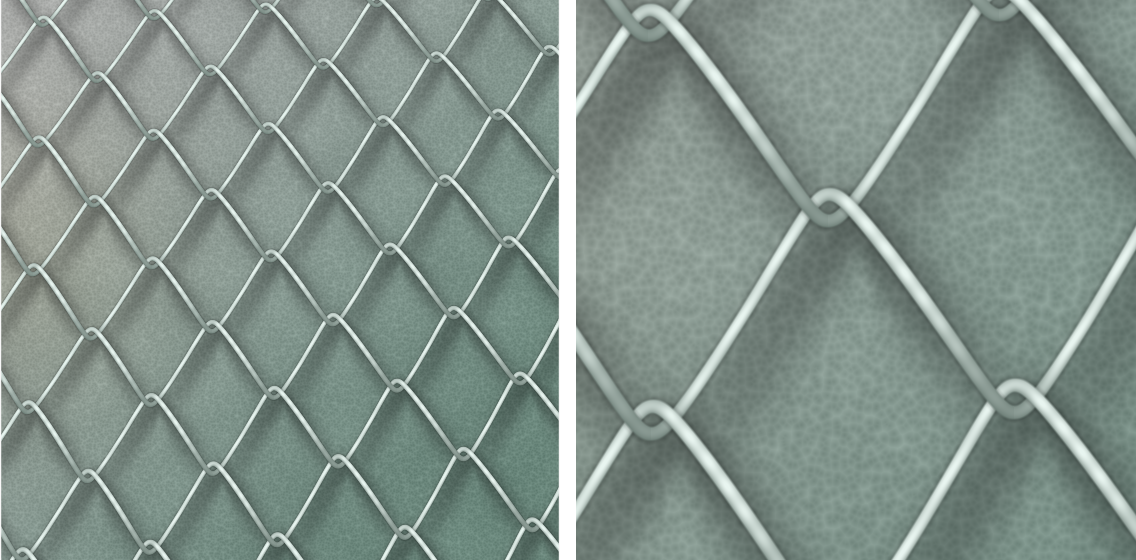
Left, the full canvas; right, a detail of the centre.
Write a three.js fragment shader that draws this pattern.

```glsl
// Chain-link fence of pale wire in front of a rough grey-green wall.
// Each wire is a rounded zigzag on a gently receding lattice, hooked to the next row;
// falling strands pass over rising ones, and the mesh casts soft arcs of shadow on the wall.
varying vec2 vUv;

const float TAU = 6.2831853;
const vec2 CELL = vec2(0.2122, 0.2362);   // size of one diamond at the lattice centre

vec2 hash2(vec2 p) {
  return fract(sin(vec2(dot(p, vec2(127.1, 311.7)), dot(p, vec2(269.5, 183.3)))) * 43758.5);
}

// Cellular noise: distance to the nearest scattered point
float cellular(vec2 p) {
  vec2 cell = floor(p), f = p - cell;
  float nearest = 2.0;
  for (int y = -1; y <= 1; y++)
    for (int x = -1; x <= 1; x++) {
      vec2 g = vec2(float(x), float(y));
      nearest = min(nearest, length(g + hash2(cell + g) - f));
    }
  return nearest;
}

// Canvas to lattice: x counts diamonds across, y counts them downwards
vec2 toLattice(vec2 uv) {
  vec2 p = vec2(uv.x - 0.483, 0.543 - uv.y);
  float det = CELL.x * (CELL.y + 0.034 * p.y) + 0.0124 * (0.0052 + 0.034 * p.x);
  return vec2(CELL.y * p.x - 0.0052 * p.y, CELL.x * p.y + 0.0124 * p.x) / det;
}

// Height of the zigzag: 1 at a peak, -1 at a valley
float zigzag(float x) {
  return asin(0.955 * cos(TAU * x)) / 1.27;
}

// Centre line of a wire; bend bows its strands
float wireLine(float x, float bend) {
  return 0.25 - 0.283 * zigzag(x) - bend * sin(TAU * x);
}

// Signed distance to the wire of one row (positive below it), and phase along it
vec2 wire(vec2 q, float row, float bend) {
  float x = q.x - 0.5 * row;
  float slope = (wireLine(x + 0.004, bend) - wireLine(x - 0.004, bend)) / 0.008;
  float drop = q.y - 0.5 * row - wireLine(x, bend);
  return vec2(drop / length(vec2(slope, 1.0) / CELL), fract(x));
}

// Blurred shadow of the mesh, deepest at the upper ends of the strands
float shadow(vec2 uv, float blur) {
  vec2 q = toLattice(uv);
  float shade = 0.0;
  for (int i = -1; i <= 1; i++) {
    vec2 w = wire(q, floor(2.0 * q.y) + float(i), -0.022);
    float depth = 0.68 + 0.32 * zigzag(w.y);
    shade = max(shade, depth * exp(-w.x * w.x / (blur * blur)));
  }
  return shade;
}

vec3 wall(vec2 uv) {
  float diagonal = clamp(0.5 + 0.5 * (uv.x - uv.y), 0.0, 1.0);
  vec3 color = mix(vec3(0.68, 0.685, 0.68), vec3(0.425, 0.54, 0.495), smoothstep(-0.1, 0.95, diagonal));
  vec2 stain = uv - vec2(0.0, 0.55);
  color += vec3(0.015, 0.0, -0.03) * exp(-12.0 * dot(stain, stain));
  // Broad blotches and fine plaster grain
  float blotch = sin(uv.x * 17.0 + 2.0 * sin(uv.y * 13.0)) * sin(uv.y * 19.0 + 1.5 * sin(uv.x * 11.0));
  float grain = cellular(uv * 210.0) + 0.6 * cellular(uv * 95.0 + 9.0) - 0.75;
  return color + 0.018 * blotch + 0.085 * grain;
}

void main() {
  vec2 q = toLattice(vUv);
  vec3 color = wall(vUv);

  // Broad shadow thrown down and right, and a tighter shade beside the wire
  color *= 1.0 - 0.30 * shadow(vUv + vec2(-0.019, 0.019), 0.021);
  color *= 1.0 - 0.08 * shadow(vUv + vec2(-0.008, 0.008), 0.011);

  // Rising strands first, then the falling strands that hook over them
  for (int level = 0; level < 2; level++)
    for (int i = -1; i <= 1; i++) {
      vec2 w = wire(q, floor(2.0 * q.y) + float(i), 0.020);
      bool falling = w.y < 0.5;
      if (falling != (level == 1)) continue;

      float height = zigzag(w.y);
      float radius = 0.0039 + 0.0004 * sin(TAU * w.y);
      float side = min(abs(w.x / radius + 0.15), 1.3);
      float sheen = 1.0 - 0.5 * side * side;
      // Falling strands dull gradually towards the hook, rising ones only at its foot
      float glow = mix(0.3, 1.0, smoothstep(-1.1, falling ? 0.2 : -0.5, height));
      glow *= 1.0 - 0.22 * smoothstep(0.85, 1.0, height);
      glow *= 0.96 + 0.06 * sin(q.x * 41.0 + q.y * 67.0);
      vec3 metal = mix(vec3(0.36, 0.43, 0.40), vec3(0.91, 0.96, 0.94), clamp(sheen * glow, 0.0, 1.0));

      // Dark rim separates crossing strands
      color *= 1.0 - 0.15 * (1.0 - smoothstep(radius, radius + 0.003, abs(w.x)));
      color = mix(color, metal, 1.0 - smoothstep(radius - 0.0009, radius + 0.0009, abs(w.x)));
    }

  // Thin pale margin at the left and right
  float margin = 1.0 - smoothstep(0.0015, 0.0032, min(vUv.x, 1.0 - vUv.x));
  color = mix(color, vec3(0.97), margin);

  gl_FragColor = vec4(clamp(color, 0.0, 1.0), 1.0);
}
```
